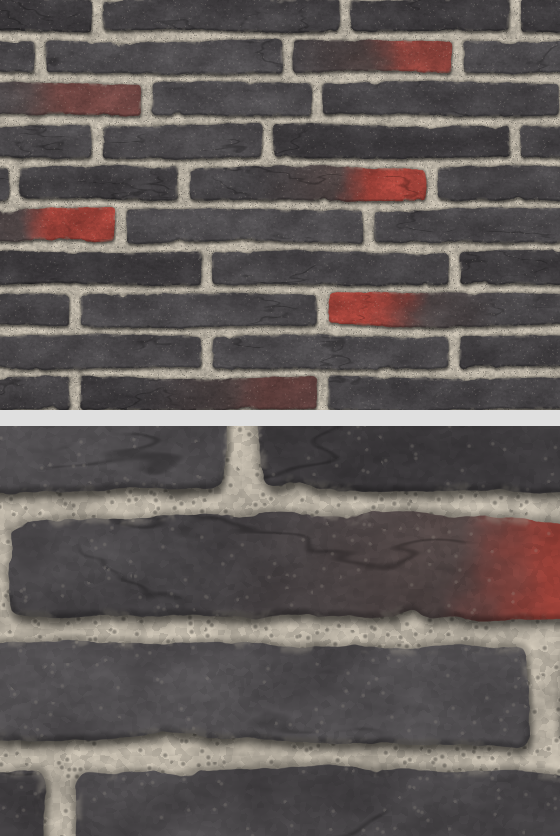
Top, the full canvas; bottom, a detail of the centre.
Write a WebGL 2 fragment shader that draws this texture.

```glsl
#version 300 es
precision highp float;
// Long, dark, hand-made bricks in pale sandy mortar, a few with fired red ends.
// Each course derives its joints from a bond rule; rounded-box distances give
// the outlines, and layered sines plus cellular noise give wear and grain.
uniform vec2 u_resolution;
out vec4 outColor;

#define COURSES 9.72      // courses over the canvas height
#define TOP_SHIFT 0.153   // part of the top course that is cut off
#define LONG_BRICK 5.87   // lengths in course heights, joint included
#define SHORT_BRICK 4.03
#define HALF_HEIGHT 0.388
#define HALF_JOINT 0.135
#define CORNER 0.10
#define EDGE_WEAR 0.036
#define RELIEF 0.26
#define DARK_CLAY vec3(0.225, 0.215, 0.225)
#define PALE_CLAY vec3(0.350, 0.340, 0.350)
#define MORTAR vec3(0.715, 0.685, 0.632)

const vec3 RED_CLAY = vec3(0.63, 0.255, 0.22);
const vec3 BROWN_CLAY = vec3(0.35, 0.26, 0.24);

struct Brick { float dist, row, column, left, right; };

float hash(vec2 p) {
    vec3 q = fract(p.xyx * vec3(0.1031, 0.1030, 0.0973));
    q += dot(q, q.yzx + 33.33);
    return fract((q.x + q.y) * q.z);
}

// Layered, rotated sines, roughly -1 to 1
float waves(vec2 p) {
    float sum = 0.0, amp = 0.5;
    for (int i = 0; i < 6; i++) {
        p = mat2(0.8, 0.6, -0.6, 0.8) * p * 1.75 + vec2(1.7, 4.1);
        sum += amp * sin(p.x + 1.4 * sin(p.y * 0.7)) * cos(p.y);
        amp *= 0.62;
    }
    return sum;
}

// Cellular noise: distance to the nearest point and the id of its cell
vec2 cells(vec2 p) {
    vec2 base = floor(p), best = vec2(9.0, 0.0);
    for (int y = -1; y <= 1; y++)
    for (int x = -1; x <= 1; x++) {
        vec2 c = base + vec2(x, y);
        float d = distance(p, c + vec2(hash(c), hash(c + 57.0)));
        if (d < best.x) best = vec2(d, hash(c + 113.0));
    }
    return best;
}

// Upper courses step in thirds, lower ones alternate in halves
float firstJoint(float row) {
    float k = mod(row, 3.0);
    float thirds = 2.31 + k * (2.1 * k - 3.77) + min(k, 1.0) * (0.31 - 0.62 * floor(row / 3.0));
    float halves = mod(row, 2.0) < 0.5 ? 4.9 : 1.78;
    return row < 6.0 ? thirds : halves;
}

// Brick around p (y points down) with its signed distance
Brick wall(vec2 p) {
    float row = floor(p.y);
    float a = firstJoint(row);
    float b = a + (row > 1.0 && row < 5.0 ? SHORT_BRICK : LONG_BRICK);
    float c = b + (row < 2.0 ? SHORT_BRICK : LONG_BRICK);
    float column = step(a, p.x) + step(b, p.x) + step(c, p.x);
    float left = column < 1.0 ? a - LONG_BRICK : column < 2.0 ? a : column < 3.0 ? b : c;
    float right = column < 1.0 ? a : column < 2.0 ? b : column < 3.0 ? c : c + LONG_BRICK;
    float seed = hash(vec2(row, column) + 3.0);
    float sag = 0.022 * sin(p.x * 1.1 + seed * 6.3) + 0.03 * (seed - 0.5);
    vec2 local = vec2(p.x - 0.5 * (left + right), fract(p.y) - 0.5 + sag);
    vec2 size = vec2(0.5 * (right - left) - HALF_JOINT, HALF_HEIGHT + 0.02 * sin(p.x * 0.9 + seed * 19.0));
    vec2 q = abs(local) - size + CORNER;
    float d = length(max(q, 0.0)) + min(max(q.x, q.y), 0.0) - CORNER;
    float chips = max(waves(p * 1.3 + 20.0) - 0.3, 0.0);
    d += EDGE_WEAR * waves(p * 2.2) + 0.13 * chips;
    return Brick(d, row, column, left, right);
}

// x: strength of the red end, y: strength of the brown halo
vec2 firing(Brick k, float x, float stain) {
    float m = mod(k.row, 3.0);
    float target = k.row > 8.0 ? 1.0 : m == 1.0 ? 2.0 : m == 2.0 && k.row < 8.0 ? 0.0 : -1.0;
    if (k.column != target) return vec2(0.0);
    float fromEnd = k.row == 7.0 ? x - k.left : k.right - x;
    float strength = k.row > 8.0 ? 0.25 : k.row == 2.0 ? 0.36 : k.row < 2.0 ? 0.7 : 0.95;
    float reach = k.row == 2.0 ? 3.5 : 2.4;
    float u = fromEnd + 0.5 * stain;
    return vec2(strength * (1.0 - smoothstep(reach * 0.5, reach, u)), 0.65 * (1.0 - smoothstep(2.0, 4.6, u)));
}

void main() {
    float pixel = COURSES / u_resolution.y;
    vec2 p = vec2(gl_FragCoord.x, u_resolution.y - gl_FragCoord.y) * pixel;
    p.y += TOP_SHIFT;
    Brick k = wall(p);
    float seed = hash(vec2(k.row, k.column) + 41.0);
    vec2 surface = p * vec2(1.3, 2.3) + seed * 17.0;
    float rough = waves(surface);
    float tilt = waves(surface + vec2(0.02, 0.09)) - rough;
    vec2 grain = cells(p * 19.0);

    // Clay: tone per brick, red ends, cracks, pale flecks and worn rim
    float stain = waves(p * 0.8 + 7.0);
    vec3 clay = mix(DARK_CLAY, PALE_CLAY, clamp(0.38 + 0.45 * rough + 0.6 * (seed - 0.5), 0.0, 1.0));
    vec2 fire = firing(k, p.x, stain);
    clay = mix(clay, BROWN_CLAY, fire.y * (0.6 + 0.4 * stain));
    clay = mix(clay, RED_CLAY * (1.0 + 0.2 * rough), fire.x);
    clay *= 1.0 + RELIEF * tilt + 0.10 * (grain.y - 0.5);
    float crack = 1.0 - smoothstep(0.0, 0.05, abs(waves(p * vec2(0.3, 0.9) + seed * 31.0)));
    clay *= 1.0 - 0.22 * crack * smoothstep(-0.1, 0.3, stain);
    float fleck = step(0.93, grain.y) * (1.0 - smoothstep(0.1, 0.4, grain.x));
    float rim = smoothstep(-0.07, -0.01, k.dist);
    float dust = rim * smoothstep(0.05, 0.45, waves(p * 3.5 + 11.0));
    clay = mix(clay, MORTAR * 0.85, 0.25 * fleck + 0.38 * dust);
    clay *= 1.0 - 0.28 * rim * smoothstep(0.6, 0.9, fract(p.y));

    // Mortar: sandy grain, shaded beneath and close to the bricks
    float sand = waves(p * 4.0);
    vec3 mortar = MORTAR * (1.0 + 0.13 * sand + 0.14 * tilt + 0.16 * (grain.y - 0.5));
    mortar *= 1.0 - 0.3 * step(0.85, grain.y) * (1.0 - smoothstep(0.1, 0.5, grain.x));
    float shadow = 1.0 - smoothstep(-0.07, 0.04, wall(p - vec2(0.02, 0.08)).dist);
    float contact = 1.0 - smoothstep(0.0, 0.07, k.dist);
    mortar *= (1.0 - 0.38 * shadow) * (1.0 - 0.24 * contact);

    float cover = 1.0 - smoothstep(-0.7 * pixel, 0.7 * pixel, k.dist);
    outColor = vec4(mix(mortar, clay, cover), 1.0);
}
```
